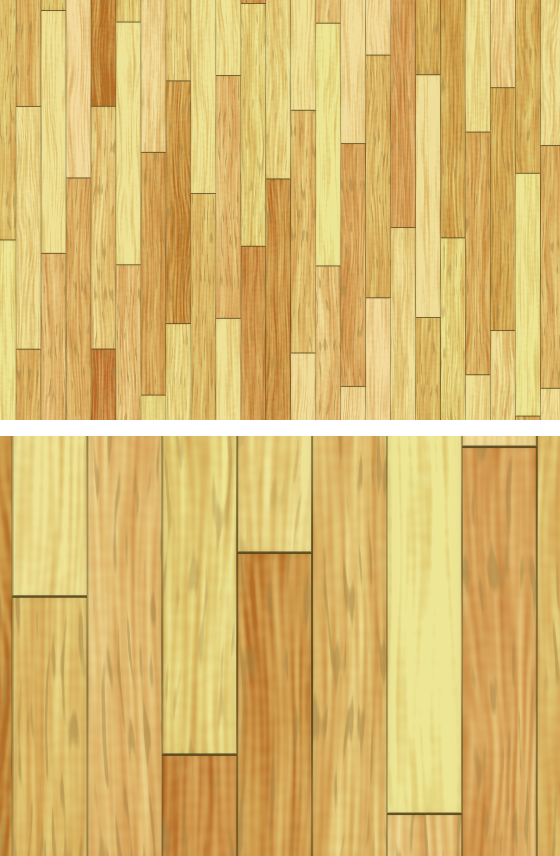
Top, the full canvas; bottom, a detail of the centre.
This texture is drawn by a Shadertoy shader. Its source:

```glsl
// Sizes in canvas heights
const vec2 PLANK = vec2(0.05945, 0.578);
const float COLUMN_SHIFT = 0.3575;
const float SEAM_HALF = 0.0008;
const float BUTT_HALF = 0.0010;

// Wood shades, pale to dark
const vec3 CREAM = vec3(0.94, 0.88, 0.63);
const vec3 STRAW = vec3(0.89, 0.78, 0.49);
const vec3 TAN = vec3(0.85, 0.68, 0.39);
const vec3 CARAMEL = vec3(0.80, 0.58, 0.29);
const vec3 BROWN = vec3(0.71, 0.43, 0.16);
const vec3 PORE = vec3(0.66, 0.53, 0.28);
const vec3 JOINT = vec3(0.33, 0.27, 0.10);

// Tint range between planks
const vec3 ROSY = vec3(1.01, 0.975, 0.98);
const vec3 GOLDEN = vec3(0.99, 1.025, 0.92);

// Grain strengths, in steps of the shade ramp
const float RING_COUNT = 6.5;
const float RING_DEPTH = 0.15;
const float STREAK_DEPTH = 0.32;
const float FIBRE_DEPTH = 0.34;
const float PORE_DEPTH = 0.55;

float hash(vec2 p) {
    vec3 q = fract(p.xyx * 0.1031);
    q += dot(q, q.yzx + 33.33);
    return fract((q.x + q.y) * q.z);
}

float cornerRamp(vec2 cell, vec2 offset) {
    float angle = 6.2832 * hash(cell);
    return dot(vec2(cos(angle), sin(angle)), offset);
}

float gradientNoise(vec2 p) {
    vec2 i = floor(p), f = fract(p);
    vec2 u = f * f * f * (f * (f * 6.0 - 15.0) + 10.0);
    vec2 e = vec2(0.0, 1.0);
    float low = mix(cornerRamp(i, f), cornerRamp(i + e.yx, f - e.yx), u.x);
    float high = mix(cornerRamp(i + e.xy, f - e.xy), cornerRamp(i + e.yy, f - e.yy), u.x);
    return mix(low, high, u.y);
}

vec3 woodShade(float tone) {
    float t = clamp(tone, 0.0, 1.0) * 4.0;
    vec3 shade = mix(CREAM, STRAW, clamp(t, 0.0, 1.0));
    shade = mix(shade, TAN, clamp(t - 1.0, 0.0, 1.0));
    shade = mix(shade, CARAMEL, clamp(t - 2.0, 0.0, 1.0));
    return mix(shade, BROWN, clamp(t - 3.0, 0.0, 1.0));
}

// Share of a pixel covered by a thin line at the given distance
float lineCover(float dist, float halfWidth, float pixel) {
    vec2 edges = vec2(halfWidth, -halfWidth) - dist;
    vec2 cover = clamp(edges / pixel + 0.5, 0.0, 1.0);
    return cover.x - cover.y;
}

vec3 plankColor(vec2 pos, vec2 local, vec2 id) {
    float seed = hash(id + 7.0);
    vec2 shift = vec2(seed * 91.0, hash(id + 19.0) * 57.0);

    // Base tone: spread evenly over columns, alternating along each one
    float rank = fract(0.618 * id.x * id.x + 0.5 * id.y + 0.12 * seed);
    float tone = 0.04 + 0.86 * pow(rank, 1.5);

    // Growth rings, from straight to strongly bent
    float bend = mix(0.8, 5.5, seed * seed);
    float warp = gradientNoise(vec2(local.x * 1.1, pos.y * 4.5) + shift);
    float phase = local.x * RING_COUNT + bend * warp;
    phase += 0.35 * gradientNoise(vec2(local.x * 4.0, pos.y * 16.0) + shift);
    float ring = sin(6.2832 * phase);
    float ringFade = 0.5 + gradientNoise(vec2(local.x * 2.0, pos.y * 5.0) - shift);
    tone += RING_DEPTH * ring * ringFade * mix(0.35, 1.0, hash(id + 31.0));

    // Broad streaks and fine fibres
    tone += STREAK_DEPTH * gradientNoise(vec2(local.x * 3.5 + warp, pos.y * 2.5) + shift);
    float fibre = gradientNoise(vec2(local.x * 13.0 + 2.0 * warp, pos.y * 9.0) + shift);
    tone += FIBRE_DEPTH * fibre;
    tone += 0.08 * gradientNoise(pos * vec2(70.0, 130.0) + shift);

    // Short pores, mostly on the darker planks
    float pore = gradientNoise(vec2(local.x * 11.0 + 3.0 * warp, pos.y * 20.0) - shift);
    pore = smoothstep(0.18, 0.45, pore) * PORE_DEPTH * smoothstep(0.1, 0.5, rank);

    vec3 tint = mix(ROSY, GOLDEN, hash(id + 43.0));
    return mix(woodShade(tone) * tint, PORE, pore);
}

void mainImage(out vec4 fragColor, in vec2 fragCoord) {
    float pixel = 1.0 / iResolution.y;
    vec2 pos = fragCoord * pixel;

    // Columns of planks, each slid by its own amount
    float across = pos.x / PLANK.x + COLUMN_SHIFT;
    float column = floor(across);
    float slide = fract(0.618 * column + 0.35 * hash(vec2(column, 3.0)));
    float along = pos.y / PLANK.y + slide;
    vec2 id = vec2(column, floor(along));
    vec2 local = fract(vec2(across, along));
    vec3 color = plankColor(pos, local, id);

    // Long seams of uneven strength and crisp end joints
    vec2 dist = (0.5 - abs(local - 0.5)) * PLANK;
    float seamId = floor(across + 0.5);
    float wear = 0.65 + 0.5 * gradientNoise(vec2(seamId * 5.3, pos.y * 9.0));
    wear *= mix(0.6, 1.15, hash(vec2(seamId, 11.0)));
    float seam = lineCover(dist.x, SEAM_HALF, pixel) * clamp(wear, 0.0, 1.0);
    float butt = lineCover(dist.y, BUTT_HALF, pixel) * 0.9;
    color *= 1.0 - 0.06 * exp(-min(dist.x, dist.y) / 0.002);
    color = mix(color, JOINT, max(seam, butt));

    fragColor = vec4(color, 1.0);
}
```
